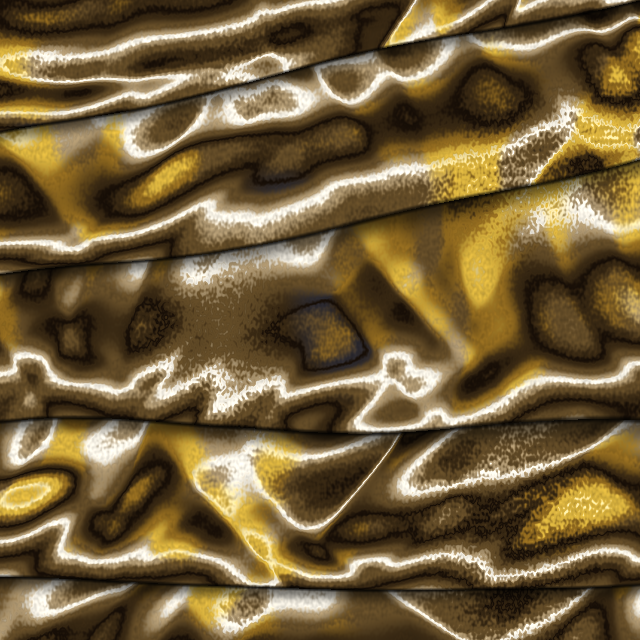
This texture is drawn by a Shadertoy shader. Its source:

```glsl
const vec3 SHADOW = vec3(0.09, 0.055, 0.025);
const vec3 UMBER  = vec3(0.21, 0.15, 0.07);
const vec3 BRONZE = vec3(0.38, 0.29, 0.15);
const vec3 TAN    = vec3(0.68, 0.59, 0.44);
const vec3 GLARE  = vec3(0.98, 0.96, 0.91);
const vec3 OCHRE  = vec3(0.56, 0.41, 0.12);
const vec3 GOLD   = vec3(0.84, 0.69, 0.24);
const vec3 CREAM  = vec3(0.97, 0.90, 0.65);
const vec3 SLATE  = vec3(0.16, 0.16, 0.20);

const float TIER_HEIGHT = 0.23;   // spacing of the overlapping drapes
const float TIER_START  = 0.10;
const float TIER_TILT   = 0.20;
const float ROLL_WIDTH  = 0.035;  // rounded hem of each drape
const float ROLL_DEPTH  = 0.045;
const float PUFF        = 0.018;

const vec4 FOLD_ANGLE = vec4(0.35, 1.05, 2.05, 0.70);
const vec4 FOLD_FREQ  = vec4(4.0, 5.0, 5.5, 9.0);
const vec4 FOLD_SLOPE = vec4(0.80, 0.62, 0.58, 0.16);
const vec4 FOLD_ROUND = vec4(0.10, 0.05, 0.05, 0.08);
const float FOLD_STRETCH = 0.38;
const float FOLD_WARP    = 0.10;

const vec2 LIGHT_AXIS = vec2(-0.05, 1.0);
const vec2 WARM_AXIS  = vec2(0.85, -0.50);
const float REFLECTIVITY = 0.50;  // reflection cycles per unit of slope
const float BASE_PHASE   = 0.275;
const float GRAIN_FREQ   = 210.0;
const float TAU = 6.2831853;

vec2 randomGradient(vec2 cell) {
    float a = TAU * fract(sin(dot(cell, vec2(127.1, 311.7))) * 43758.545);
    return vec2(cos(a), sin(a));
}

float gradientNoise(vec2 p) {
    vec2 i = floor(p), f = p - i;
    vec2 w = f * f * f * (f * (f * 6.0 - 15.0) + 10.0);
    vec2 e = vec2(0.0, 1.0);
    float a = dot(randomGradient(i), f);
    float b = dot(randomGradient(i + e.yx), f - e.yx);
    float c = dot(randomGradient(i + e.xy), f - e.xy);
    float d = dot(randomGradient(i + e.yy), f - e.yy);
    return mix(mix(a, b, w.x), mix(c, d, w.x), w.y);
}

// Coordinate that climbs across the drapes; whole numbers are seams
float tierCoord(vec2 p) {
    float tilt = TIER_TILT * smoothstep(0.25, 0.8, p.y);
    float v = p.y - tilt * p.x + 0.04 * gradientNoise(p * 2.0 + 5.3);
    return (v - TIER_START) / TIER_HEIGHT;
}

// Cloth height: hem roll, soft puff and creased folds in several directions
float clothHeight(vec2 p, float tier) {
    float t = tierCoord(p) - tier;
    float h = PUFF * sin(TAU * t) - ROLL_DEPTH * exp(-t * TIER_HEIGHT / ROLL_WIDTH);
    vec2 q = p + tier * vec2(3.7, 1.9);
    q += FOLD_WARP * vec2(gradientNoise(q * 2.3), gradientNoise(q * 2.3 + 17.0));
    for (int i = 0; i < 4; i++) {
        float c = cos(FOLD_ANGLE[i]), s = sin(FOLD_ANGLE[i]);
        vec2 r = vec2(c * q.x + s * q.y, c * q.y - s * q.x);
        float n = gradientNoise(r * FOLD_FREQ[i] * vec2(FOLD_STRETCH, 1.0) + float(i) * 9.4);
        float crease = sqrt(n * n + FOLD_ROUND[i] * FOLD_ROUND[i]);
        h += FOLD_SLOPE[i] / FOLD_FREQ[i] * crease;
    }
    return h;
}

vec3 bronzeRamp(float u, vec3 dark) {
    vec3 col = mix(SHADOW, dark, smoothstep(0.0, 0.14, u));
    col = mix(col, BRONZE, smoothstep(0.16, 0.46, u));
    col = mix(col, TAN, smoothstep(0.55, 0.80, u));
    return mix(col, GLARE, smoothstep(0.81, 0.95, u));
}

vec3 goldRamp(float u) {
    vec3 col = mix(SHADOW, UMBER, smoothstep(0.0, 0.15, u));
    col = mix(col, OCHRE, smoothstep(0.16, 0.48, u));
    col = mix(col, GOLD, smoothstep(0.52, 0.76, u));
    return mix(col, CREAM, smoothstep(0.86, 1.0, u));
}

void mainImage(out vec4 fragColor, in vec2 fragCoord) {
    vec2 p = fragCoord / iResolution.y;
    float t = tierCoord(p);
    float tier = floor(t);

    // Surface slope
    vec2 e = vec2(0.002, 0.0);
    float h = clothHeight(p, tier);
    vec2 slope = vec2(clothHeight(p + e.xy, tier) - h,
                      clothHeight(p + e.yx, tier) - h) / e.x;

    // Woven grain, rougher in worn patches
    float grain = gradientNoise(p * GRAIN_FREQ * vec2(1.0, 0.7))
                + 0.6 * gradientNoise(p * GRAIN_FREQ * vec2(0.3, 0.5) + 31.0);
    float wear = smoothstep(0.0, 0.4, gradientNoise(p * 3.0 + 8.1));

    // Mirrored surroundings, from shadow to glare and back
    float phase = BASE_PHASE - REFLECTIVITY * dot(slope, LIGHT_AXIS);
    phase += grain * mix(0.04, 0.16, wear);
    float tone = abs(fract(phase) * 2.0 - 1.0);

    // Warm and cool reflections
    float warmth = 0.5 * dot(slope, WARM_AXIS) + 1.2 * gradientNoise(p * 2.4 + 2.7);
    float warm = smoothstep(0.10, 0.32, warmth + 0.06 * grain);
    float cool = smoothstep(0.22, 0.42, gradientNoise(p * 3.2 + 41.0));
    vec3 col = mix(bronzeRamp(tone, mix(UMBER, SLATE, cool)), goldRamp(tone), warm);
    col *= 1.0 + 0.16 * grain;

    // Seam line and the shadow cast below it
    float above = (t - tier) * TIER_HEIGHT;
    float below = TIER_HEIGHT - above;
    col *= mix(0.3, 1.0, smoothstep(0.0, 0.005, min(above, below)));
    col *= mix(0.45, 1.0, smoothstep(0.0, 0.03, below));

    fragColor = vec4(clamp(col, 0.0, 1.0), 1.0);
}
```
